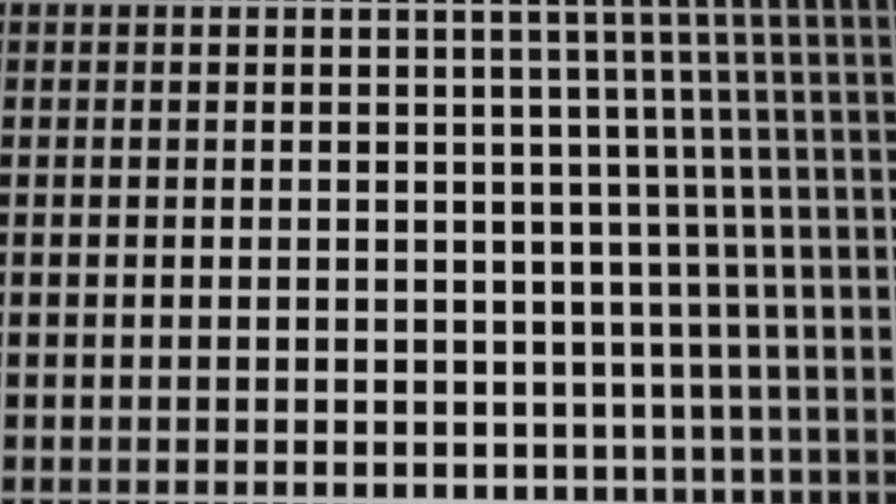
A Shadertoy shader for this pattern:

```glsl
// A pale metal grille with dark square holes, seen at a slight tilt.
// A mild perspective and lens bend map the canvas to grid cells; each cell holds
// a soft rounded-box hole, with small jitter, edge blur, mottling and a vignette.

float hash(vec2 p) {
    vec3 q = fract(vec3(p.xyx) * 0.1031);
    q += dot(q, q.yzx + 33.33);
    return fract((q.x + q.y) * q.z);
}

vec2 gradient(vec2 cell) {
    float angle = 6.2832 * hash(cell);
    return vec2(cos(angle), sin(angle));
}

float gradientNoise(vec2 p) {
    vec2 i = floor(p), f = fract(p);
    vec2 u = f * f * f * (f * (f * 6.0 - 15.0) + 10.0);
    vec2 e = vec2(0.0, 1.0);
    float a = dot(gradient(i), f);
    float b = dot(gradient(i + e.yx), f - e.yx);
    float c = dot(gradient(i + e.xy), f - e.xy);
    float d = dot(gradient(i + e.yy), f - e.yy);
    return mix(mix(a, b, u.x), mix(c, d, u.x), u.y);
}

float roundedBox(vec2 p, vec2 halfSize, float radius) {
    vec2 d = abs(p) - halfSize + radius;
    return length(max(d, 0.0)) + min(max(d.x, d.y), 0.0) - radius;
}

// Canvas position to grid coordinates, with hole centres on whole numbers.
vec2 gridCoords(vec2 p) {
    float depth = 1.0 - 0.067 * p.y;
    float x = p.x * (1.0 + 0.03 * dot(p, p)) + 0.0155;
    float y = p.y + 0.016 * p.x;
    return vec2(x / 0.03884, y / 0.03935) / depth - vec2(0.0, 0.289);
}

void mainImage(out vec4 fragColor, in vec2 fragCoord) {
    vec2 p = (fragCoord - 0.5 * iResolution.xy) / iResolution.y;
    float r2 = dot(p, p);

    vec2 grid = gridCoords(p);
    vec2 cell = floor(grid + 0.5);
    vec2 local = grid - cell;

    // Slightly uneven holes
    vec2 jitter = vec2(hash(cell + 71.0), hash(cell + 137.0)) - 0.5;
    float halfSize = 0.315 + 0.012 * (hash(cell + 211.0) - 0.5);
    float hole = roundedBox(local - 0.025 * jitter, vec2(halfSize), 0.045);

    // Focus falls off toward the corners
    float pixel = 1.0 / (0.039 * iResolution.y);
    float blur = max(0.10 + 0.07 * r2, 0.7 * pixel);
    float metal = smoothstep(-blur, blur, hole);

    // Uneven light, vignette and fine mottling
    float light = 0.745 - 0.17 * r2 - 0.05 * p.y;
    light += 0.025 * gradientNoise(p * 5.0 + 40.0);
    light += 0.025 * gradientNoise(p * 75.0 + 90.0);
    light += 0.035 * smoothstep(0.0, 0.25, hole) - 0.025;
    float dark = 0.075 + 0.02 * hash(cell + 19.0);
    dark += 0.015 * gradientNoise(p * 60.0 + 150.0);

    fragColor = vec4(vec3(mix(dark, light, metal)), 1.0);
}
```
